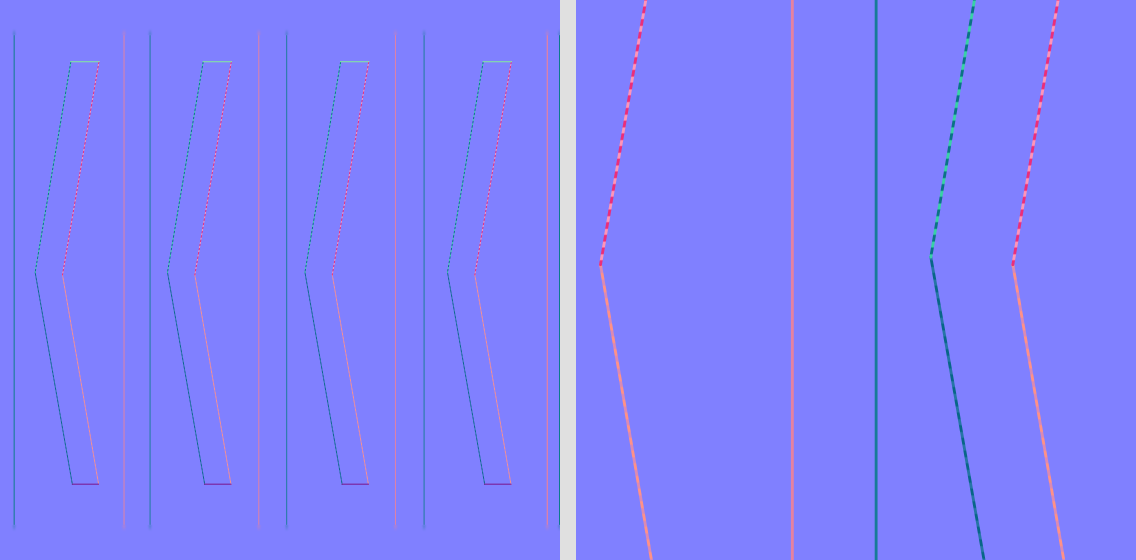
Left: the whole. Right: its middle third, enlarged.
This texture map is drawn by a Shadertoy shader. Its source:

```glsl
// Tangent-space normal map: four grooved panels, each with a bent chevron bar outline.
#define UNITS 768.0        // design units across the canvas
#define PANELS 4
#define LINE_WIDTH 1.3
#define GROOVE_BOTTOM 48.0
#define GROOVE_TOP 720.0
#define END_FADE 10.0      // soft tip beyond each groove end
#define BAR_BOTTOM 104.0
#define BAR_TOP 683.3
#define BEND_Y 393.0
#define BAR_WIDTH 37.5
#define LEAN 50.0          // sideways run from bend to bar end
#define STEP_LENGTH 5.8    // period of the stepped slope shading

const vec3 FLAT = vec3(0.502, 0.502, 1.0);
const vec3 FACE_LEFT = vec3(0.02, 0.48, 0.52);
const vec3 FACE_RIGHT = vec3(1.0, 0.51, 0.53);
const vec3 FACE_UP = vec3(0.52, 0.95, 0.58);
const vec3 FACE_DOWN = vec3(0.48, 0.05, 0.52);

float segmentDistance(vec2 p, vec2 a, vec2 b) {
    vec2 ab = b - a;
    float t = clamp(dot(p - a, ab) / dot(ab, ab), 0.0, 1.0);
    return length(p - a - ab * t);
}

// Box-filtered coverage of a thin line
float coverage(float d, float width, float px) {
    return clamp((0.5 * (width + px) - abs(d)) / px, 0.0, min(1.0, width / px));
}

void drawSegment(inout vec3 color, vec2 p, vec2 a, vec2 b, vec3 tint, float px) {
    color = mix(color, tint, coverage(segmentDistance(p, a, b), LINE_WIDTH, px));
}

// Vertical groove edge with a wide, faint tip at both ends
void drawGroove(inout vec3 color, vec2 p, float x, vec3 tint, float strength, float px) {
    float d = p.x - x;
    float beyond = max(GROOVE_BOTTOM - p.y, p.y - GROOVE_TOP);
    float body = 1.0 - smoothstep(-px, px, beyond);
    float tip = smoothstep(-px, px, beyond) * (1.0 - smoothstep(0.0, END_FADE, beyond));
    float alpha = coverage(d, LINE_WIDTH, px) * body * strength;
    alpha = max(alpha, 0.3 * tip * exp(-d * d / 5.0));
    color = mix(color, tint, alpha);
}

// Panel spacing drifts slightly; the closing edge stays on the canvas
float grooveX(float i) {
    return min(19.4 + 186.4 * i + 0.5 * i * (i - 1.0), UNITS - 0.7);
}

void drawBar(inout vec3 color, vec2 p, float x, float px) {
    vec2 outerBend = vec2(x, BEND_Y + 1.5);
    vec2 innerBend = vec2(x + BAR_WIDTH, BEND_Y - 2.0);
    vec2 topLeft = vec2(x + LEAN - 1.0, BAR_TOP);
    vec2 topRight = vec2(x + BAR_WIDTH + LEAN, BAR_TOP);
    vec2 bottomLeft = vec2(x + LEAN + 1.0, BAR_BOTTOM);
    vec2 bottomRight = vec2(x + BAR_WIDTH + LEAN - 0.5, BAR_BOTTOM);

    // Stepped shading along the slopes
    float stepShade = smoothstep(0.3, 0.8, 0.5 + 0.5 * cos(6.28318 * p.y / STEP_LENGTH));
    vec3 upperLeft = mix(vec3(0.04, 0.45, 0.52), vec3(0.22, 0.82, 0.65), stepShade);
    vec3 upperRight = mix(vec3(0.92, 0.18, 0.48), vec3(1.0, 0.58, 0.72), stepShade);
    vec3 lowerLeft = mix(vec3(0.03, 0.40, 0.53), vec3(0.15, 0.46, 0.65), stepShade);
    vec3 lowerRight = mix(vec3(1.0, 0.57, 0.53), vec3(0.86, 0.54, 0.70), stepShade);

    drawSegment(color, p, bottomLeft, outerBend, lowerLeft, px);
    drawSegment(color, p, outerBend, topLeft, upperLeft, px);
    drawSegment(color, p, bottomRight, innerBend, lowerRight, px);
    drawSegment(color, p, innerBend, topRight, upperRight, px);
    drawSegment(color, p, topLeft, topRight, FACE_UP, px);
    drawSegment(color, p, bottomLeft, bottomRight, FACE_DOWN, px);
}

void mainImage(out vec4 fragColor, in vec2 fragCoord) {
    vec2 p = fragCoord / iResolution.xy * UNITS;
    float px = UNITS / iResolution.y;
    vec3 color = FLAT;

    for (int n = 0; n <= PANELS; n++) {
        float i = float(n);
        float left = grooveX(i);
        bool outermost = n == 0 || n == PANELS;
        drawGroove(color, p, left, FACE_LEFT, outermost ? 1.0 : 0.85, px);
        if (n == PANELS) break;

        // The last panel is wider than the others
        bool last = n == PANELS - 1;
        float panelWidth = last ? 168.9 : (n == 0 ? 150.7 : 149.1);
        drawGroove(color, p, left + panelWidth, FACE_RIGHT, last ? 1.0 : 0.8, px);
        drawBar(color, p, 48.2 + 181.5 * i + 3.5 * i * (i - 1.0), px);
    }
    fragColor = vec4(color, 1.0);
}
```
